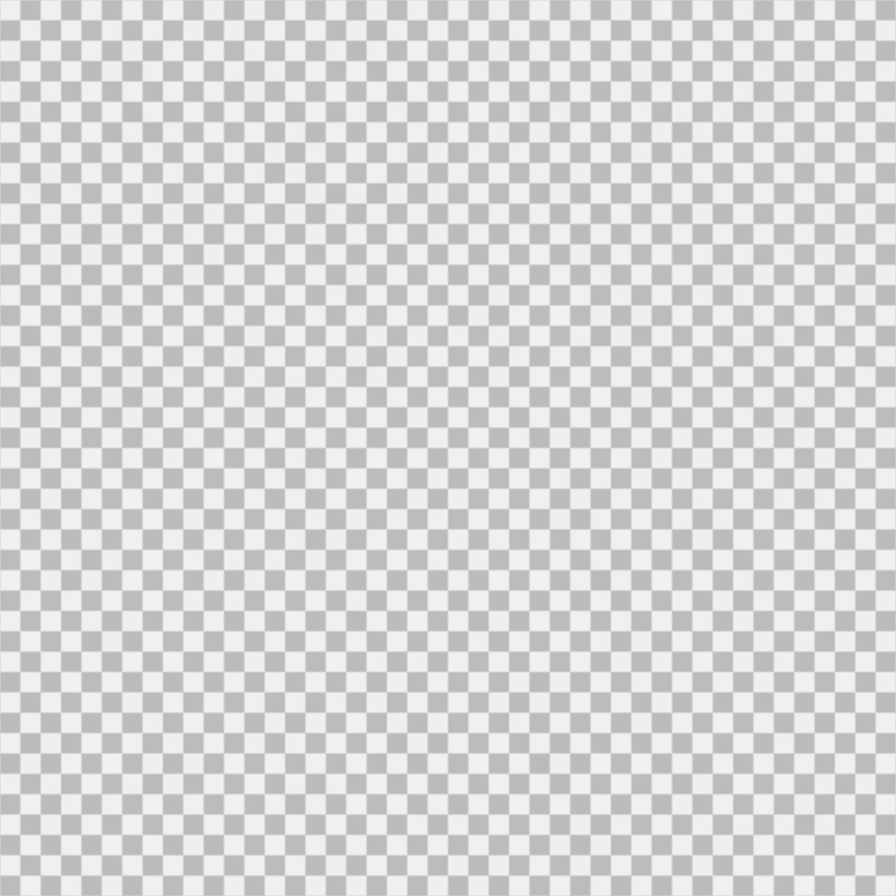
Reproduce this pattern procedurally as a WebGL 2 fragment shader.

```glsl
#version 300 es
precision highp float;
// Grey and near-white checkerboard, 44 by 44 squares, with softened edges.

uniform vec2 u_resolution;
out vec4 fragColor;

const float TAU = 6.2831853;

// Square wave of period 2: +1 on even cells, -1 on odd ones, with soft steps.
vec2 softSquareWave(vec2 p, vec2 softness) {
    vec2 edgeDistance = 0.5 - abs(mod(p + 0.5, 2.0) - 1.0);
    return 2.0 * smoothstep(-softness, softness, edgeDistance) - 1.0;
}

// Faint tonal drift; whole frequencies keep it seamless.
float tonalDrift(vec2 uv) {
    return sin(TAU * (7.0 * uv.x + 3.0 * uv.y))
         + sin(TAU * (11.0 * uv.y - 5.0 * uv.x) + 1.3)
         + sin(TAU * (23.0 * uv.x + 17.0 * uv.y) + 2.1);
}

void main() {
    vec2 uv = gl_FragCoord.xy / u_resolution;

    // Squares, softened by at least half a pixel
    vec2 softness = max(vec2(0.075), 0.5 * 44.0 / u_resolution);
    vec2 wave = softSquareWave(uv * 44.0, softness);
    float greyMask = 0.5 + 0.5 * wave.x * wave.y;

    // Colours
    vec3 lightSquare = vec3(0.94);
    vec3 greySquare = vec3(0.735);
    vec3 color = mix(lightSquare, greySquare, greyMask);
    color += 0.0015 * tonalDrift(uv);

    fragColor = vec4(color, 1.0);
}
```
